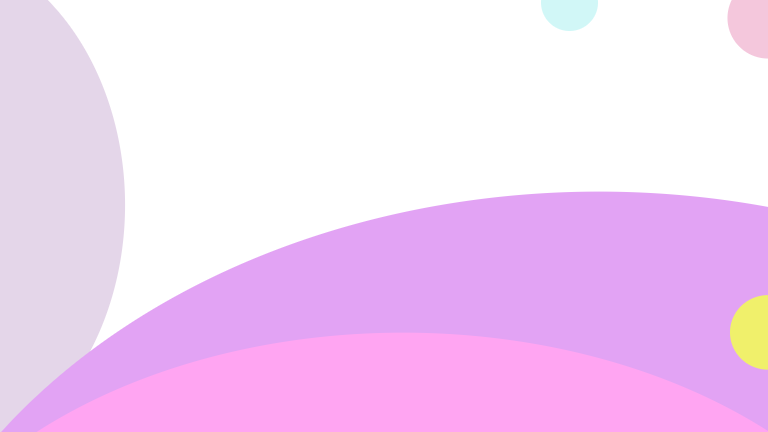
This background is drawn by a Shadertoy shader. Its source:

```glsl
// Flat backdrop of overlapping pastel ellipses on white: two broad hills,
// a large disc at the left and small dots at the top and right edges.
// Each shape is an approximate ellipse distance, blended from back to front.

// Approximate signed distance to an upright ellipse.
float ellipseDistance(vec2 p, vec2 center, vec2 radii) {
    vec2 q = (p - center) / radii;
    float k = length(q);
    return k * (k - 1.0) / max(length(q / radii), 1e-4);
}

// Lay a smooth-edged ellipse of one colour over the canvas.
void paint(inout vec3 canvas, vec2 p, vec2 center, vec2 radii, vec3 tint) {
    float pixel = 1.0 / iResolution.y;
    float coverage = clamp(0.5 - ellipseDistance(p, center, radii) / pixel, 0.0, 1.0);
    canvas = mix(canvas, tint, coverage);
}

void mainImage(out vec4 fragColor, in vec2 fragCoord) {
    // Canvas height is one unit; the right edge follows the aspect ratio.
    vec2 p = fragCoord / iResolution.y;
    float rightEdge = iResolution.x / iResolution.y;
    vec3 canvas = vec3(1.0);

    // Grey-lilac disc on the left
    paint(canvas, p, vec2(-0.185, 0.5255), vec2(0.4745, 0.6065), vec3(0.894, 0.839, 0.914));

    // Violet hill, then the pink hill in front
    paint(canvas, p, vec2(1.3866, -0.7535), vec2(1.692, 1.310), vec3(0.886, 0.639, 0.957));
    paint(canvas, p, vec2(0.933, -0.617), vec2(1.2384, 0.847), vec3(1.0, 0.647, 0.949));

    // Aqua, rose and yellow dots cut by the canvas edges
    paint(canvas, p, vec2(1.3183, 0.9942), vec2(0.066), vec3(0.82, 0.97, 0.97));
    paint(canvas, p, vec2(rightEdge, 0.9583), vec2(0.0938), vec3(0.957, 0.78, 0.863));
    paint(canvas, p, vec2(rightEdge, 0.2306), vec2(0.088, 0.0863), vec3(0.94, 0.94, 0.42));

    fragColor = vec4(canvas, 1.0);
}
```
